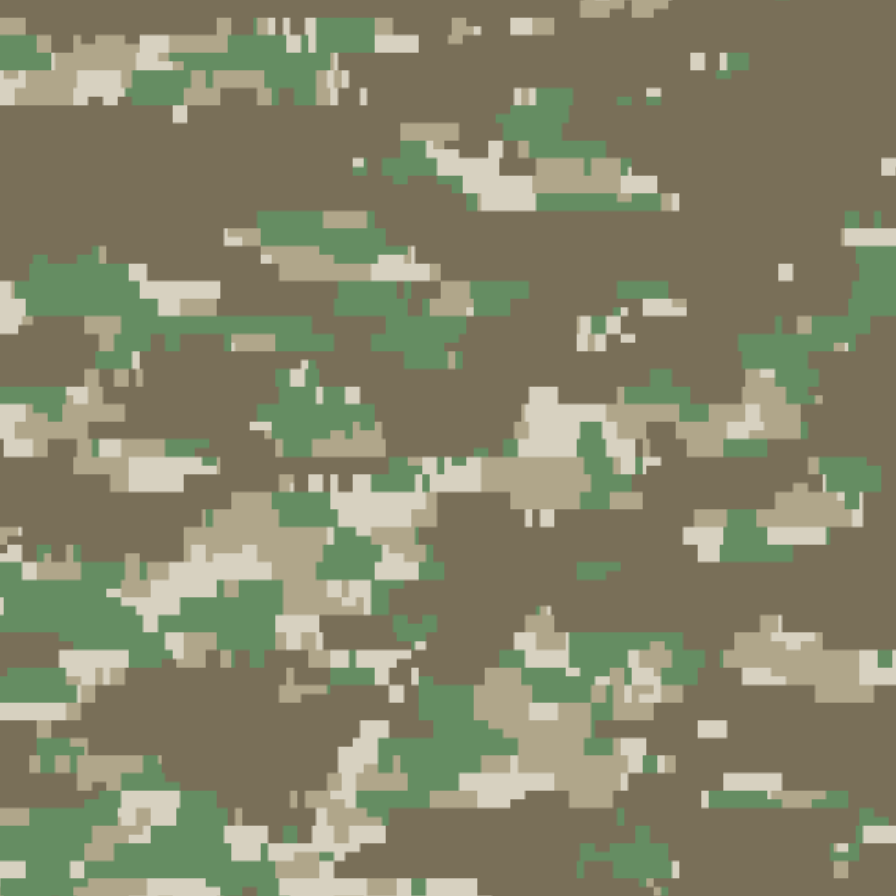
This pattern is drawn by a Shadertoy shader. Its source:

```glsl
// Digital camouflage: blocky green, tan and cream patches stretched sideways on brown.

const vec3 BROWN = vec3(0.475, 0.435, 0.345);
const vec3 GREEN = vec3(0.396, 0.553, 0.384);
const vec3 TAN   = vec3(0.69, 0.65, 0.54);
const vec3 CREAM = vec3(0.845, 0.82, 0.753);

const vec2 GRID = vec2(61.0, 51.0);  // blocks across and up the canvas
const int SAMPLES = 3;               // antialiasing samples per axis
const float SOFTNESS = 0.0025;       // width of the smoothed edges

float hash(vec2 p) {
    return fract(sin(dot(p, vec2(127.1, 311.7))) * 43758.5453);
}

// Smooth value noise in 0..1
float valueNoise(vec2 p) {
    vec2 i = floor(p);
    vec2 f = fract(p);
    vec2 s = f * f * (3.0 - 2.0 * f);
    float low  = mix(hash(i), hash(i + vec2(1.0, 0.0)), s.x);
    float high = mix(hash(i + vec2(0.0, 1.0)), hash(i + vec2(1.0, 1.0)), s.x);
    return mix(low, high, s.y);
}

// Centre of the block around uv: rows slide sideways, some blocks split in two
vec2 blockCentre(vec2 uv, float seed) {
    vec2 p = uv * GRID;
    float shift = 0.25 * floor(4.0 * hash(vec2(floor(p.y), seed)));
    p.x += shift;
    vec2 cell = floor(p);
    float pick = hash(cell + seed);
    vec2 parts = vec2(pick > 0.75 ? 2.0 : 1.0, pick < 0.14 ? 2.0 : 1.0);
    vec2 centre = (floor(p * parts) + 0.5) / parts;
    centre.x -= shift;
    return centre / GRID;
}

// Random offset per block, centred on zero
float blockJitter(vec2 centre, float amount, float seed) {
    return amount * (hash(floor(centre * GRID * 4.0 + 0.5) + seed) - 0.5);
}

// Ragged patches, wider than tall
float patchField(vec2 uv, float seed) {
    vec2 c = blockCentre(uv, seed);
    float broad = valueNoise(c * vec2(6.0, 15.0) + seed);
    float fine  = valueNoise(c * vec2(15.0, 27.0) + seed * 2.0);
    return 0.56 * broad + 0.44 * fine + blockJitter(c, 0.1, seed);
}

// Smaller clusters that divide the patches into colours
float clusterField(vec2 uv, float seed) {
    vec2 c = blockCentre(uv, seed);
    return valueNoise(c * vec2(18.0, 30.0) + seed) + blockJitter(c, 0.18, seed);
}

vec3 camouflage(vec2 uv) {
    if (patchField(uv, 17.0) < 0.522) return BROWN;
    if (clusterField(uv, 41.0) < 0.455) return GREEN;
    return clusterField(uv, 73.0) < 0.51 ? TAN : CREAM;
}

void mainImage(out vec4 fragColor, in vec2 fragCoord) {
    // Average a small grid of samples to smooth the block edges
    vec2 uv = fragCoord / iResolution.y;
    float width = max(SOFTNESS, 1.0 / iResolution.y);
    vec3 sum = vec3(0.0);
    for (int y = 0; y < SAMPLES; y++) {
        for (int x = 0; x < SAMPLES; x++) {
            vec2 offset = (vec2(x, y) + 0.5) / float(SAMPLES) - 0.5;
            sum += camouflage(uv + offset * width);
        }
    }
    fragColor = vec4(sum / float(SAMPLES * SAMPLES), 1.0);
}
```
